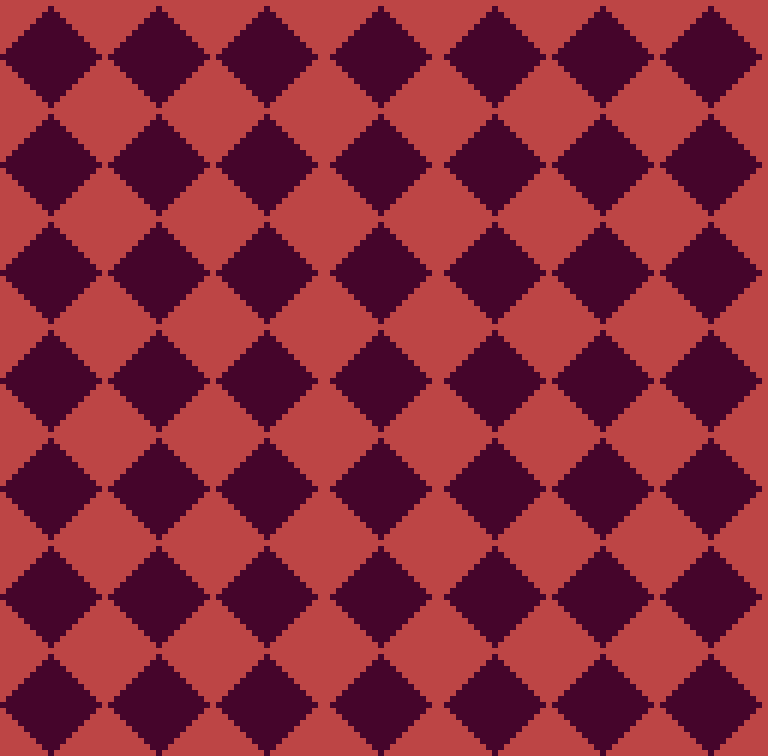
Write a WebGL 1 fragment shader that draws this pattern.

```glsl
precision highp float;

uniform vec2 u_resolution;

const vec2 GRID = vec2(128.0, 126.0);  // stitches across and down
const float REPEATS = 7.0;
const float PITCH = 18.0;              // stitches per repeat
const float RADIUS = 8.0;              // diamond reach from its centre stitch
const int SAMPLES = 4;

const vec3 CORAL = vec3(0.74, 0.27, 0.27);
const vec3 PLUM = vec3(0.27, 0.02, 0.17);

// Centre stitch of a column; the two middle gaps are one stitch wider.
float columnCentre(float column) {
  return RADIUS + PITCH * column + clamp(column - 2.0, 0.0, 2.0);
}

// Horizontal distance in stitches to the nearest column centre.
float columnDistance(float x) {
  float nearest = GRID.x;
  for (float column = 0.0; column < REPEATS; column += 1.0) {
    nearest = min(nearest, abs(x - columnCentre(column)));
  }
  return nearest;
}

// Vertical distance in stitches to the centre of the current row.
float rowDistance(float y) {
  return abs(mod(y, PITCH) - RADIUS);
}

// 1 inside a stepped diamond, 0 outside.
float diamondMask(vec2 uv) {
  vec2 stitch = floor(fract(uv) * GRID);
  float reach = columnDistance(stitch.x) + rowDistance(stitch.y);
  return 1.0 - step(RADIUS + 0.5, reach);
}

// Average over the pixel area to smooth the stepped edges.
float diamondCoverage(vec2 pixel, vec2 resolution) {
  float total = 0.0;
  for (int j = 0; j < SAMPLES; j++) {
    for (int i = 0; i < SAMPLES; i++) {
      vec2 offset = (vec2(float(i), float(j)) + 0.5) / float(SAMPLES) - 0.5;
      total += diamondMask((pixel + offset) / resolution);
    }
  }
  return total / float(SAMPLES * SAMPLES);
}

void main() {
  float coverage = diamondCoverage(gl_FragCoord.xy, u_resolution);
  gl_FragColor = vec4(mix(CORAL, PLUM, coverage), 1.0);
}
```
